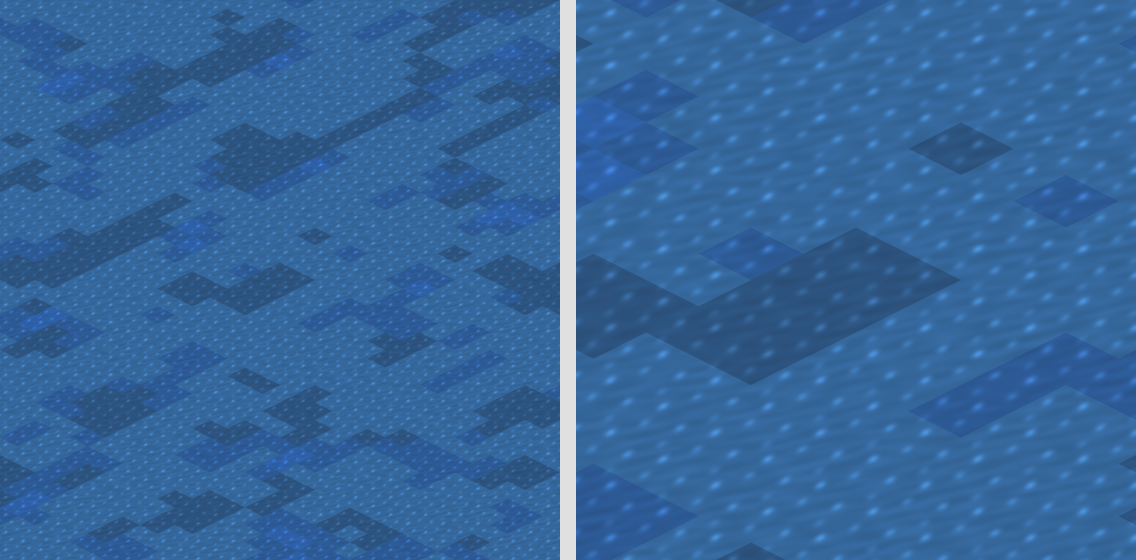
Left: the whole. Right: its middle third, enlarged.
Write a WebGL 1 fragment shader that draws this pattern.

```glsl
precision highp float;
uniform vec2 u_resolution;

const vec2 TILES = vec2(16.0, 32.0);   // diamonds across and up the canvas
const vec3 SHALLOW = vec3(0.207, 0.402, 0.606);
const vec3 DARK = vec3(0.173, 0.325, 0.495);
const vec3 BLUE = vec3(0.175, 0.350, 0.580);
const vec3 BRIGHT_BLUE = vec3(0.182, 0.375, 0.650);

float hash(vec2 p) {
  vec3 q = fract(vec3(p.xyx) * 0.1031);
  q += dot(q, q.yzx + 33.33);
  return fract((q.x + q.y) * q.z);
}

float cornerSlope(vec2 corner, vec2 offset) {
  float angle = 6.28318 * hash(corner + 71.0);
  return dot(vec2(cos(angle), sin(angle)), offset);
}

float gradientNoise(vec2 p) {
  vec2 i = floor(p);
  vec2 f = p - i;
  vec2 w = f * f * f * (f * (f * 6.0 - 15.0) + 10.0);
  vec2 e = vec2(1.0, 0.0);
  float low = mix(cornerSlope(i, f), cornerSlope(i + e.xy, f - e.xy), w.x);
  float high = mix(cornerSlope(i + e.yx, f - e.yx), cornerSlope(i + e.xx, f - e.xx), w.x);
  return mix(low, high, w.y);
}

// Isometric axes: x runs up-right, y runs down-right, one unit per tile.
vec2 toTile(vec2 p) {
  vec2 s = p * TILES;
  return vec2(s.x + s.y, s.x - s.y);
}

vec2 fromTile(vec2 t) {
  return 0.5 * vec2(t.x + t.y, t.x - t.y) / TILES;
}

float patches(vec2 cell, vec2 seed) {
  vec2 p = cell * vec2(0.20, 0.28) + seed;
  return gradientNoise(p) + 0.5 * gradientNoise(p * 2.1 + 17.3);
}

// One flat colour for each whole tile.
vec3 terrain(vec2 tile) {
  vec2 cell = floor(tile) + 0.5;
  float depth = patches(cell, vec2(43.2, 61.7));
  float tint = patches(cell, vec2(118.6, 87.4));
  vec3 color = mix(SHALLOW, BLUE, step(0.18, tint));
  color = mix(color, BRIGHT_BLUE, step(0.46, tint));
  return mix(color, DARK, step(0.23, depth));
}

// Average four samples within a pixel to soften the tile borders.
vec3 smoothTerrain(vec2 p, float pixel) {
  vec3 sum = vec3(0.0);
  for (int i = 0; i < 4; i++) {
    float k = float(i);
    vec2 offset = vec2(mod(k, 2.0), floor(k * 0.5)) - 0.5;
    sum += terrain(toTile(p + 0.5 * offset * pixel));
  }
  return sum * 0.25;
}

// Short glints, repeated in every tile.
float glints(vec2 tile, float radius) {
  float light = 0.0;
  for (int i = 0; i < 4; i++) {
    float k = float(i);
    vec2 center = fract(vec2(0.755, 0.570) * (k + 1.0));
    vec2 d = fromTile(fract(tile - center + 0.5) - 0.5);
    d.y -= 0.35 * d.x;
    d.x *= 0.65;
    light += (1.0 - 0.2 * k) * exp(-dot(d, d) / (radius * radius));
  }
  return light;
}

// Faint, uneven ripples that climb gently to the right.
float ripples(vec2 tile) {
  float across = 3.0 * tile.y - tile.x;
  float grain = gradientNoise(vec2(tile.x * 2.0, across * 1.6));
  return 0.018 * sin(6.28318 * across) + 0.09 * grain;
}

void main() {
  float pixel = 1.0 / u_resolution.y;
  vec2 p = gl_FragCoord.xy * pixel;
  vec2 tile = toTile(p);

  float shade = 1.0 + ripples(tile) + 0.42 * glints(tile, 0.0021);
  gl_FragColor = vec4(smoothTerrain(p, pixel) * shade, 1.0);
}
```
